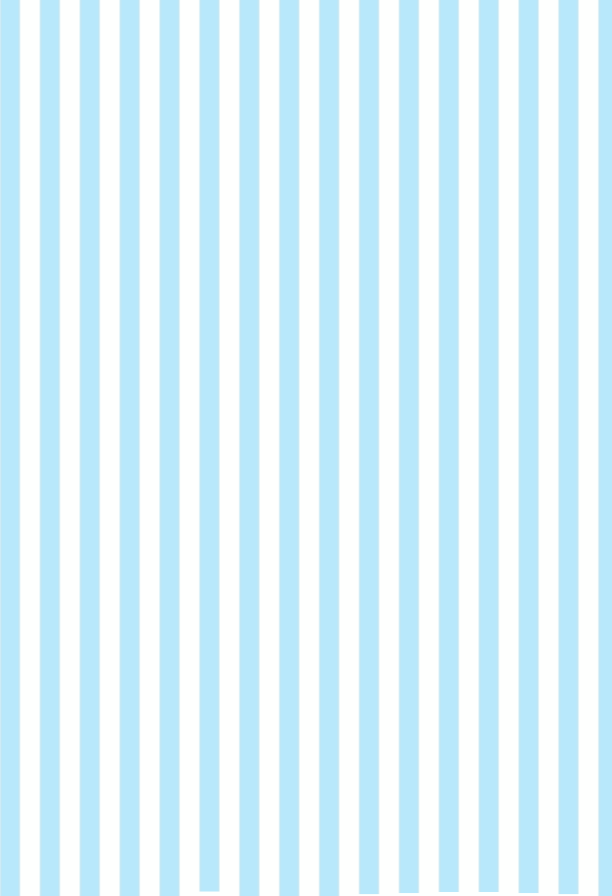
Reproduce this pattern procedurally as a WebGL 2 fragment shader.

```glsl
#version 300 es
precision highp float;

uniform vec2 u_resolution;
out vec4 fragColor;

// Lengths across are in canvas widths, lengths up in canvas heights.
const float STRIPE_COUNT = 15.34;
const float STRIPE_SHARE = 0.5;
const float EDGE_SOFTNESS = 0.0042;
const float RIM_WIDTH = 0.0032;
const float RIM_STRENGTH = 0.85;
const float END_GAP = 0.005;
const float END_GAP_SLOPE = 0.0012;
const float LONE_SHORT_STRIPE = 5.0;
const float SHORT_GROUP_CENTER = 11.5;
const float SHORT_GROUP_RADIUS = 3.0;

const vec3 WHITE = vec3(0.995, 1.0, 0.995);
const vec3 SKY_BLUE = vec3(0.72, 0.91, 0.985);
const vec3 RIM_BLUE = vec3(0.76, 0.90, 0.95);

// Height of the bare strip below a stripe; most stripes have none.
float bottomGap(float index) {
    float offset = abs(index - SHORT_GROUP_CENTER);
    float groupGap = offset < SHORT_GROUP_RADIUS
        ? END_GAP - END_GAP_SLOPE * offset : 0.0;
    float loneGap = abs(index - LONE_SHORT_STRIPE) < 0.5 ? END_GAP : 0.0;
    return max(groupGap, loneGap);
}

void main() {
    vec2 uv = gl_FragCoord.xy / u_resolution;
    vec2 pixel = 1.0 / u_resolution;

    // Center each repeat on its stripe so both edges use one distance.
    float halfWidth = 0.5 * STRIPE_SHARE / STRIPE_COUNT;
    float cell = uv.x * STRIPE_COUNT + 0.5 - 0.5 * STRIPE_SHARE;
    float index = floor(cell);
    float distanceToEdge = abs(fract(cell) - 0.5) / STRIPE_COUNT - halfWidth;

    // Soft sides.
    float softness = 0.5 * max(EDGE_SOFTNESS, pixel.x);
    float stripe = 1.0 - smoothstep(-softness, softness, distanceToEdge);

    // Uneven lower ends.
    float gap = bottomGap(index);
    if (gap > 0.0) {
        stripe *= smoothstep(gap - 0.5 * pixel.y, gap + 0.5 * pixel.y, uv.y);
    }

    // Slightly greyer rim inside each side.
    float rim = smoothstep(-RIM_WIDTH - 0.5 * pixel.x,
                           -RIM_WIDTH + 0.5 * pixel.x, distanceToEdge);
    vec3 stripeColor = mix(SKY_BLUE, RIM_BLUE, rim * RIM_STRENGTH);

    fragColor = vec4(mix(WHITE, stripeColor, stripe), 1.0);
}
```
